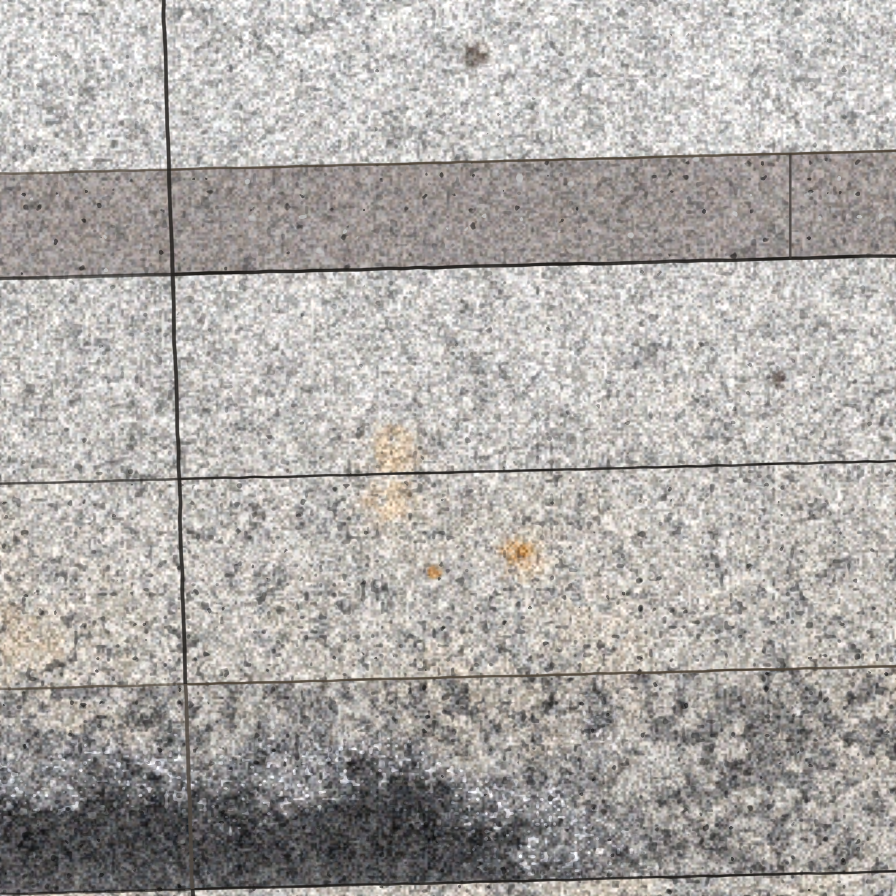
Write a WebGL 1 fragment shader that draws this texture.

```glsl
precision highp float;
// Speckled granite paving: pale slabs in tilted courses, a darker band near the top,
// narrow joints, rust marks, and a wet stain along the foot.
// Courses come from a sheared height; grain, blotches and wear come from value noise.
uniform vec2 u_resolution;

float hash(vec2 p) {
  vec3 q = fract(vec3(p.xyx) * 0.1031);
  q += dot(q, q.yzx + 33.33);
  return fract((q.x + q.y) * q.z);
}

float noise(vec2 p) {
  vec2 i = floor(p), f = fract(p);
  f = f * f * (3.0 - 2.0 * f);
  return mix(mix(hash(i), hash(i + vec2(1.0, 0.0)), f.x),
             mix(hash(i + vec2(0.0, 1.0)), hash(i + vec2(1.0, 1.0)), f.x), f.y);
}

float fbm(vec2 p) {
  float sum = 0.0, amp = 0.533;
  for (int i = 0; i < 4; i++) {
    sum += amp * noise(p);
    p = mat2(1.6, 1.2, -1.2, 1.6) * p + 17.3;
    amp *= 0.5;
  }
  return sum;
}

float bump(float x, float width) {
  return exp(-x * x / (width * width));
}

// Ragged soft mark, broken up by noise
float mark(vec2 p, vec2 centre, float radius) {
  float d = length(p - centre) / radius;
  return smoothstep(0.2, 0.85, fbm(p * 75.0) * 1.5 * exp(-d * d));
}

// Irregular pits or chips: one jittered dot per grid cell
float flecks(vec2 p, float cells, float density) {
  vec2 q = p * cells, id = floor(q);
  vec2 centre = 0.3 + 0.4 * vec2(hash(id + 3.1), hash(id + 8.7));
  float radius = mix(0.08, 0.26, hash(id + 5.3));
  float d = length(fract(q) - centre) + 0.25 * (noise(q * 5.0) - 0.5);
  return step(hash(id + 1.9), density) * (1.0 - smoothstep(radius * 0.3, radius, d));
}

float joint(float d, float halfWidth) {
  float aa = 0.8 / u_resolution.y;
  return 1.0 - smoothstep(halfWidth - aa, halfWidth + aa, abs(d));
}

void main() {
  vec2 uv = gl_FragCoord.xy / u_resolution;
  float h = uv.y - 0.0255 * uv.x;             // height across the tilted courses
  float side = uv.x - 0.215 + 0.0325 * uv.y;  // distance from the long upright joint
  float band = smoothstep(0.688, 0.690, h) * (1.0 - smoothstep(0.805, 0.807, h));
  float foot = step(0.002, h) * (1.0 - step(0.231, h));
  float low = 1.0 - smoothstep(0.2, 0.66, h);

  // Slab colour, cooler and paler towards the top
  vec3 col = mix(vec3(0.815, 0.805, 0.795), vec3(0.77, 0.75, 0.725), low);
  col = mix(col, vec3(0.84, 0.835, 0.83), smoothstep(0.72, 0.9, h));
  col = mix(col, vec3(0.625, 0.595, 0.585), band);
  col += 0.06 * (fbm(uv * 6.0) - 0.5);
  col = mix(col, vec3(0.82, 0.765, 0.69), 0.4 * low * smoothstep(0.5, 0.7, fbm(uv * 9.0 + 4.0)));

  // Grey mineral blotches, dense in the foot course
  float blotch = fbm(uv * 62.0 + 11.0);
  col = mix(col, vec3(0.56, 0.56, 0.57), mix(0.22, 0.55, low) * smoothstep(0.5, 0.7, blotch));
  float patches = blotch + 0.45 * (fbm(uv * 15.0) - 0.5);
  col = mix(col, vec3(0.46, 0.45, 0.45), foot * (0.14 + 0.56 * smoothstep(0.42, 0.64, patches)));

  // Rust and dirt marks
  float rust = mark(uv, vec2(0.436, 0.498), 0.042) + mark(uv, vec2(0.437, 0.445), 0.036);
  rust += 0.7 * mark(uv, vec2(0.585, 0.375), 0.036) + 0.5 * mark(uv, vec2(0.03, 0.29), 0.06);
  col = mix(col, vec3(0.90, 0.76, 0.59), 0.5 * min(rust, 1.0));
  float deepRust = mark(uv, vec2(0.578, 0.383), 0.020) + mark(uv, vec2(0.485, 0.361), 0.010);
  col = mix(col, vec3(0.74, 0.50, 0.25), 0.75 * min(deepRust, 1.0));
  float dirt = mark(uv, vec2(0.528, 0.939), 0.020) + mark(uv, vec2(0.868, 0.576), 0.013);
  col = mix(col, vec3(0.38, 0.34, 0.31), 0.75 * min(dirt, 1.0));

  // Wet stain: ragged upper edge, broken speckle inside, grey sheen around the edge
  float shore = 0.112 * (1.0 - smoothstep(0.42, 0.82, uv.x));
  shore += 0.035 * bump(uv.x - 0.43, 0.06) + 0.024 * bump(uv.x - 0.12, 0.04);
  float depth = shore - uv.y + 0.11 * (fbm(uv * 26.0) - 0.5) + 0.03 * (noise(uv * 110.0) - 0.5);
  float reach = foot * (1.0 - smoothstep(0.6, 0.84, uv.x));
  float wet = reach * smoothstep(-0.02, 0.035, depth);
  float sheen = reach * bump(depth + 0.012, 0.042);
  sheen += foot * 0.6 * bump(uv.x - 0.66, 0.035) * bump(uv.y - 0.19, 0.05);
  col = mix(col, vec3(0.50, 0.505, 0.53), 0.6 * sheen);
  vec3 wetColour = vec3(0.225, 0.225, 0.235) + 0.16 * (fbm(uv * 40.0 + 5.0) - 0.45);
  wetColour += 0.09 * (1.0 - smoothstep(0.01, 0.05, uv.y));
  col = mix(col, wetColour, 0.9 * wet);

  // Fine grain, dark crystals, pits and pale chips
  float grain = 0.62 * noise(uv * 330.0) + 0.38 * noise(uv * 175.0 + 7.0) - 0.5;
  col += grain * mix(0.53, 0.34, max(band, 0.8 * wet));
  col += 0.05 * (vec3(noise(uv * 200.0), 0.5, noise(uv * 200.0 + 40.0)) - 0.5);
  float crystal = smoothstep(0.60, 0.80, noise(uv * 190.0 + 23.0) * 0.65 + 0.35 * blotch);
  col *= 1.0 - crystal * mix(0.22, 0.38, low);
  col *= 1.0 - mix(0.3, 0.5, max(band, low)) * flecks(uv, 58.0, 0.05 + 0.13 * band + 0.12 * low);
  col = mix(col, vec3(0.80, 0.81, 0.81), 0.75 * band * flecks(uv + 0.37, 50.0, 0.10));
  float glint = smoothstep(0.62, 0.88, noise(uv * vec2(210.0, 250.0) + 61.0));
  col += vec3(0.33, 0.335, 0.35) * glint * min(0.9 * sheen + 0.2 * wet, 1.0);

  // Joints: even courses, the upper band edge, the long upright and a short one in the band
  float course = mod(h - 0.002 + 0.1145, 0.229) - 0.1145;
  float upper = step(0.7475, h);
  float d = mix(course, h - 0.806, upper) + 0.0012 * (noise(uv * 60.0) - 0.5);
  float brown = max(upper, step(abs(h - 0.231), 0.05));
  float worn = mix(0.6, 0.8, step(0.0, side)) + 0.2 * noise(uv * 35.0);
  vec3 jointColour = mix(vec3(0.12, 0.11, 0.10), vec3(0.31, 0.27, 0.22), brown);
  float halfWidth = 0.0014 + 0.0005 * step(abs(h - 0.689), 0.05);
  col = mix(col, jointColour, worn * joint(d, halfWidth));
  float upright = joint(side + 0.0015 * (noise(uv * 50.0) - 0.5), 0.0021);
  col = mix(col, mix(vec3(0.15, 0.14, 0.13), vec3(0.32, 0.29, 0.26), foot), 0.88 * upright);
  col = mix(col, vec3(0.24, 0.22, 0.21), 0.8 * band * joint(uv.x - 0.882, 0.0014));

  gl_FragColor = vec4(clamp(col, 0.0, 1.0), 1.0);
}
```
